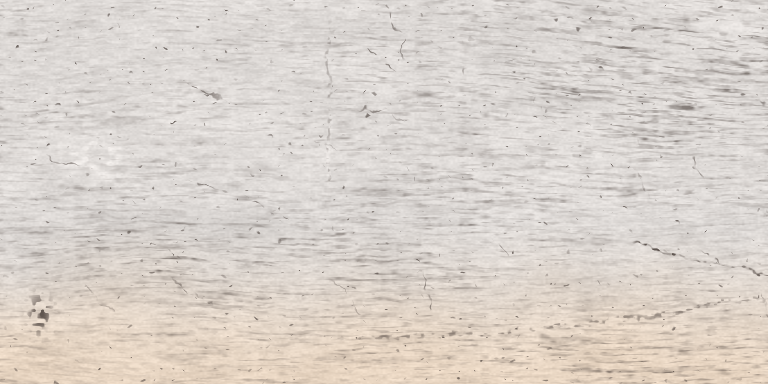
This texture is drawn by a WebGL 1 fragment shader. Its source:

```glsl
precision highp float;
// Weathered pale wood: a cool grey board that warms to beige at its foot.
// Stretched value noise makes the grain; hashed grids and loops scatter
// pores and hairline cracks; a few distance curves add the larger fissures.
uniform vec2 u_resolution;

#define COOL_PAINT vec3(0.878, 0.862, 0.850)
#define WARM_PAINT vec3(0.912, 0.838, 0.760)
#define STAIN vec3(0.29, 0.25, 0.23)
#define WARM_TOP 0.45
#define GRAIN_DEPTH 0.48
#define MOTTLE 0.075
#define FIBRE 0.062
#define TOOTH 0.045
#define PORE_GRID 36.0
#define PORE_SHARE 0.34
#define CRACKS 26

float hash(vec2 p) {
  vec3 q = fract(vec3(p.xyx) * 0.1031);
  q += dot(q, q.yzx + 33.33);
  return fract((q.x + q.y) * q.z);
}

float noise(vec2 p) {
  vec2 cell = floor(p), f = fract(p);
  f = f * f * (3.0 - 2.0 * f);
  float low = mix(hash(cell), hash(cell + vec2(1.0, 0.0)), f.x);
  float high = mix(hash(cell + vec2(0.0, 1.0)), hash(cell + 1.0), f.x);
  return mix(low, high, f.y);
}

float fbm(vec2 p) {
  float sum = 0.0, weight = 0.5;
  for (int i = 0; i < 4; i++) {
    sum += weight * noise(p);
    p = p * 2.03 + 17.3;
    weight *= 0.5;
  }
  return sum / 0.9375;
}

// Soft elliptical patch, 1 at its centre
float patchAt(vec2 p, vec2 centre, vec2 size) {
  vec2 d = (p - centre) / size;
  return exp(-dot(d, d));
}

// Line of given half width with a smooth edge
float stroke(float d, float width) {
  return 1.0 - smoothstep(width * 0.3, width + 0.003, abs(d));
}

// Soft window between two ends
float span(float x, float start, float end, float fade) {
  return smoothstep(start, start + fade, x) * (1.0 - smoothstep(end - fade, end, x));
}

// Grain coordinates: gently bowed, sloping down at the upper right
vec2 bend(vec2 p) {
  float slope = 0.07 * smoothstep(0.9, 1.7, p.x) * smoothstep(0.4, 0.9, p.y);
  return p + vec2(0.0, slope * (p.x - 1.0) + 0.03 * noise(p * vec2(2.5, 4.0)) + 0.005 * noise(p * vec2(22.0, 30.0)));
}

// Thin broken dark fibres, dense in a few patches
float grain(vec2 p, vec2 q) {
  float hair = smoothstep(0.62, 0.92, noise(q * vec2(34.0, 205.0) + 23.0));
  float fine = smoothstep(0.62, 0.92, noise(q * vec2(19.0, 165.0)));
  float longer = smoothstep(0.64, 0.92, noise(q * vec2(9.0, 135.0) + 41.0));
  float breaks = 0.25 + 1.2 * noise(q * vec2(75.0, 150.0) + 9.0);
  float strength = 0.32 + 0.55 * patchAt(p, vec2(1.75, 0.80), vec2(0.60, 0.24))
    + 0.42 * patchAt(p, vec2(0.65, 0.36), vec2(0.60, 0.14))
    + 0.36 * patchAt(p, vec2(1.60, 0.08), vec2(0.70, 0.14));
  strength *= 0.2 + 1.6 * fbm(p * vec2(5.0, 14.0) + 5.0);
  return (0.5 * hair + 0.6 * fine + 0.65 * longer) * breaks * strength;
}

float pores(vec2 p) {
  p += 0.010 * vec2(noise(p * 85.0), noise(p * 85.0 + 50.0));
  vec2 g = p * PORE_GRID, cell = floor(g);
  vec2 centre = 0.22 + 0.56 * vec2(hash(cell + 3.1), hash(cell + 7.7));
  vec2 d = (fract(g) - centre) * vec2(0.65, 1.1);
  d.y += 0.9 * (hash(cell + 5.3) - 0.5) * d.x;
  float size = mix(0.03, 0.13, pow(hash(cell + 11.9), 3.0));
  float spot = 1.0 - smoothstep(size * 0.4, size + 0.06, length(d));
  float depth = hash(cell + 19.0);
  return spot * step(hash(cell), PORE_SHARE) * mix(0.2, 1.0, depth * depth);
}

// Short ragged hairlines, crowded to the left
float hairlines(vec2 p) {
  vec2 q = p + 0.06 * (vec2(fbm(p * 20.0), fbm(p * 20.0 + 31.0)) - 0.5);
  float mark = 0.0;
  for (int i = 0; i < CRACKS; i++) {
    float id = float(i) + 1.0;
    vec2 start = vec2(2.0 * pow(hash(vec2(id, 2.0)), 1.7), 0.25 + 0.75 * hash(vec2(id, 5.0)));
    float angle = -mix(0.1, 1.4, hash(vec2(id, 8.0)));
    vec2 along = vec2(cos(angle), sin(angle)), d = q - start;
    float t = dot(d, along), reach = mix(0.05, 0.17, hash(vec2(id, 12.0)));
    float line = stroke(dot(d, vec2(-along.y, along.x)), 0.001) * span(t, 0.0, reach, 0.03);
    mark = max(mark, line * mix(0.2, 0.55, hash(vec2(id, 15.0))));
  }
  return mark * smoothstep(0.30, 0.75, noise(p * 75.0));
}

float fissures(vec2 p) {
  float wobble = 0.03 * (fbm(p * vec2(16.0, 14.0)) - 0.5) + 0.008 * (noise(p * 80.0) - 0.5);
  float crumble = smoothstep(0.40, 0.85, noise(p * vec2(110.0, 160.0)));
  float split = p.y - 0.365 + 0.24 * (p.x - 1.65) + wobble;
  float mark = stroke(split, 0.002) * (0.25 + 0.75 * crumble)
    * (0.95 * span(p.x, 1.64, 1.77, 0.03) + 0.55 * span(p.x, 1.70, 2.1, 0.05));
  float seam = p.y - 0.12 - 0.075 * (p.x - 0.8) * (p.x - 0.8) + wobble;
  mark += 0.45 * stroke(seam, 0.006) * crumble * span(p.x, 0.65, 2.3, 0.5);
  float scar = p.x - 0.855 + wobble;
  mark += 0.28 * stroke(scar, 0.004) * crumble * span(p.y, 0.44, 0.98, 0.1);
  float scab = patchAt(p, vec2(0.105, 0.18), vec2(0.03, 0.05));
  return mark + 0.9 * scab * smoothstep(0.52, 0.80, noise(p * vec2(90.0, 110.0)));
}

void main() {
  vec2 p = gl_FragCoord.xy / u_resolution.y;
  vec2 q = bend(p);
  float warmth = 1.0 - smoothstep(0.0, WARM_TOP, p.y + 0.14 * (fbm(p * 3.0) - 0.5));
  vec3 color = mix(COOL_PAINT, WARM_PAINT, warmth);
  // Cloudy paint, pale fibres and fine surface tooth
  color += MOTTLE * (fbm(p * vec2(6.0, 12.0)) - 0.5);
  color += FIBRE * (noise(q * vec2(45.0, 190.0) + 70.0) - 0.5);
  color += TOOTH * (noise(p * vec2(170.0, 230.0)) - 0.5);
  color -= 0.025 * patchAt(p, vec2(0.45, 0.36), vec2(0.5, 0.16));
  // Dark wood showing through
  color = mix(color, STAIN, clamp(GRAIN_DEPTH * grain(p, q), 0.0, 0.6));
  float marks = max(0.75 * pores(p), max(hairlines(p), fissures(p)));
  color = mix(color, STAIN, clamp(marks, 0.0, 0.85));
  // Raised pale flakes
  float flakes = patchAt(p, vec2(0.25, 0.59), vec2(0.08, 0.05)) * smoothstep(0.55, 0.8, noise(p * vec2(45.0, 75.0)));
  float ridge = stroke(p.x - 0.875 + 0.03 * fbm(p * 12.0), 0.004) * span(p.y, 0.45, 0.75, 0.1);
  color += 0.08 * flakes + 0.03 * ridge;
  gl_FragColor = vec4(clamp(color, 0.0, 1.0), 1.0);
}
```
